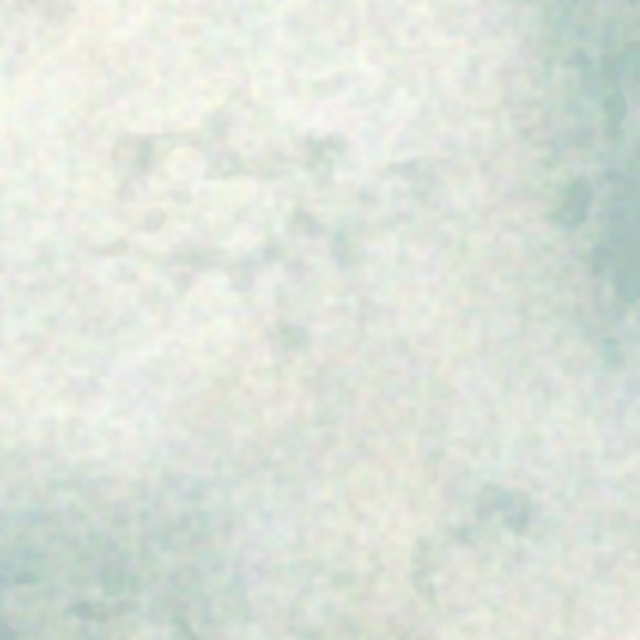
Write a WebGL 1 fragment shader that draws this texture.

```glsl
precision highp float;
uniform vec2 u_resolution;

#define WASH_STRENGTH 0.74
#define CLOUD_STRENGTH 0.58
#define BLOTCH_STRENGTH 0.34
#define STREAK_STRENGTH 0.22
#define WEAVE_STRENGTH 0.12
#define GRAIN_STRENGTH 0.40
#define TINT_STRENGTH 0.042
#define GRAIN_SCALE 62.0

const vec3 CREAM = vec3(0.941, 0.946, 0.910);
const vec3 STONE = vec3(0.868, 0.887, 0.855);
const vec3 TEAL = vec3(0.730, 0.802, 0.772);

float hash(vec2 p) {
  vec3 q = fract(vec3(p.xyx) * 0.1031);
  q += dot(q, q.yzx + 33.33);
  return fract((q.x + q.y) * q.z);
}

float noise(vec2 p) {
  vec2 cell = floor(p);
  vec2 f = fract(p);
  f = f * f * (3.0 - 2.0 * f);
  float low = mix(hash(cell), hash(cell + vec2(1.0, 0.0)), f.x);
  float high = mix(hash(cell + vec2(0.0, 1.0)), hash(cell + 1.0), f.x);
  return mix(low, high, f.y);
}

float fbm(vec2 p) {
  float sum = 0.0;
  float amplitude = 0.5;
  for (int i = 0; i < 5; i++) {
    sum += amplitude * noise(p);
    p = mat2(1.6, 1.2, -1.2, 1.6) * p + 17.3;
    amplitude *= 0.5;
  }
  return sum;
}

// Broad teal washes at the upper right and lower left, over a paler field
float washes(vec2 p) {
  vec2 q = p + 0.24 * (vec2(fbm(p * 3.0 + 4.0), fbm(p * 3.0 + 41.0)) - 0.48);
  float right = smoothstep(0.62, 1.02, q.x) * smoothstep(0.34, 0.76, q.y);
  float left = smoothstep(0.60, 0.10, q.x) * smoothstep(0.46, 0.16, q.y);
  float field = 0.06 + 0.28 * smoothstep(-0.60, 0.40, q.x - q.y);
  return field + WASH_STRENGTH * (right + 0.85 * left);
}

// Soft stains, plus short brush marks along both axes
float stains(vec2 p) {
  vec2 q = p + 0.03 * (vec2(noise(p * 24.0), noise(p * 24.0 + 57.0)) - 0.5);
  float blotch = smoothstep(0.58, 0.88, noise(q * vec2(21.0, 23.0) + 8.0));
  float across = smoothstep(0.62, 0.95, noise(q * vec2(6.0, 22.0) + 23.0));
  float down = smoothstep(0.62, 0.95, noise(q * vec2(22.0, 8.0) + 71.0));
  float cover = smoothstep(0.34, 0.72, noise(p * 4.0 + 12.0));
  return cover * (BLOTCH_STRENGTH * blotch + STREAK_STRENGTH * (across + down));
}

// Faint crossing threads
float weave(vec2 p) {
  float threads = noise(p * vec2(76.0, 26.0) + 5.0) + noise(p * vec2(26.0, 76.0) + 91.0);
  return WEAVE_STRENGTH * (threads - 1.0);
}

// Irregular mottling: a main grain with a finer one over it
float grain(vec2 p) {
  vec2 g = p * GRAIN_SCALE;
  float mottle = 0.7 * noise(g) + 0.3 * noise(g * 1.7 + 29.0);
  return GRAIN_STRENGTH * (mottle - 0.5);
}

void main() {
  vec2 p = gl_FragCoord.xy / u_resolution;

  float tone = washes(p) + stains(p) + weave(p) + grain(p);
  tone += CLOUD_STRENGTH * (fbm(p * 6.0 + 30.0) - 0.50);
  tone = clamp(tone, -0.12, 1.2);

  vec3 color = mix(CREAM, STONE, min(tone / 0.4, 1.0));
  color = mix(color, TEAL, max(tone - 0.4, 0.0) / 0.6);

  // Slight hue drift, both fine and broad
  vec2 g = p * GRAIN_SCALE * 0.85;
  vec3 tint = vec3(noise(g + 13.0), noise(g + 37.0), noise(g + 83.0)) - 0.5;
  color += TINT_STRENGTH * tint;
  color += vec3(-0.4, 0.0, 0.4) * TINT_STRENGTH * (noise(p * 5.0 + 64.0) - 0.5);

  gl_FragColor = vec4(clamp(color, 0.0, 1.0), 1.0);
}
```
